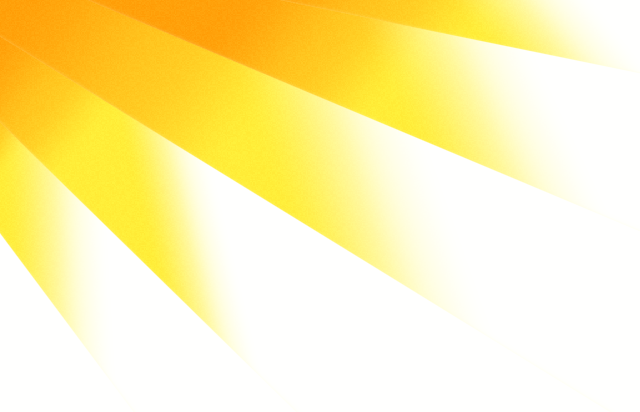
Give the GLSL for this background, as a Shadertoy shader.

```glsl
const vec3 WHITE = vec3(1.0, 1.0, 0.995);
const vec3 PALE = vec3(1.0, 0.99, 0.79);
const vec3 YELLOW = vec3(1.0, 0.93, 0.22);
const vec3 GOLD = vec3(1.0, 0.79, 0.13);
const vec3 ORANGE = vec3(1.0, 0.63, 0.04);

float hash(vec2 p) {
    return fract(sin(dot(p, vec2(12.9898, 78.233))) * 43758.5453);
}

// edge: height at the left side, slope; warm: orange start, yellow start
// fade: middle of the yellow falloff, start of white, slant
vec3 paintRay(vec3 base, vec2 p, vec2 edge, vec2 warm, vec3 fade) {
    float dist = (edge.x + edge.y * p.x - p.y) / sqrt(1.0 + edge.y * edge.y);
    float aa = 0.8 / iResolution.y;

    // Warm core, crossing the ray
    float heat = (p.x + 0.8 * p.y - warm.x) / (warm.y - warm.x);
    vec3 color = mix(ORANGE, GOLD, smoothstep(-0.1, 0.65, heat));
    color = mix(color, YELLOW, smoothstep(0.55, 1.1, heat));

    // Slanted fade towards the tip
    float reach = p.x - fade.z * p.y;
    float soft = 0.65 * (fade.y - fade.x);
    color = mix(color, PALE, smoothstep(fade.x - soft, fade.x + soft, reach));
    color = mix(color, WHITE, smoothstep(fade.x + 0.2 * soft, fade.y, reach));

    // Thin light rim
    float rim = 0.22 * exp(-abs(dist) / 0.003);
    color = mix(color, PALE, rim);
    return mix(base, color, smoothstep(-aa, aa, dist));
}

void mainImage(out vec4 fragColor, in vec2 fragCoord) {
    // Height is one unit, measured down from the upper left
    vec2 p = vec2(fragCoord.x, iResolution.y - fragCoord.y) / iResolution.y;

    // Rays, from the steepest to the flattest
    vec3 color = WHITE;
    color = paintRay(color, p, vec2(0.566, 1.336), vec2(0.12, 0.33), vec3(0.073, 0.23, 0.06));
    color = paintRay(color, p, vec2(0.297, 0.977), vec2(0.10, 0.46), vec3(0.293, 0.42, 0.24));
    color = paintRay(color, p, vec2(0.089, 0.615), vec2(0.10, 0.81), vec3(0.661, 0.92, 0.35));
    color = paintRay(color, p, vec2(-0.089, 0.4186), vec2(0.61, 1.09), vec3(0.99, 1.24, 0.47));
    color = paintRay(color, p, vec2(-0.1376, 0.203), vec2(0.65, 1.18), vec3(1.22, 1.44, 0.8));

    // Fine grain in the saturated parts
    float grain = hash(floor(p * 330.0)) - 0.5;
    color += grain * 0.035 * (1.0 - color.b) * vec3(0.0, 1.0, 1.0);
    fragColor = vec4(clamp(color, 0.0, 1.0), 1.0);
}
```
